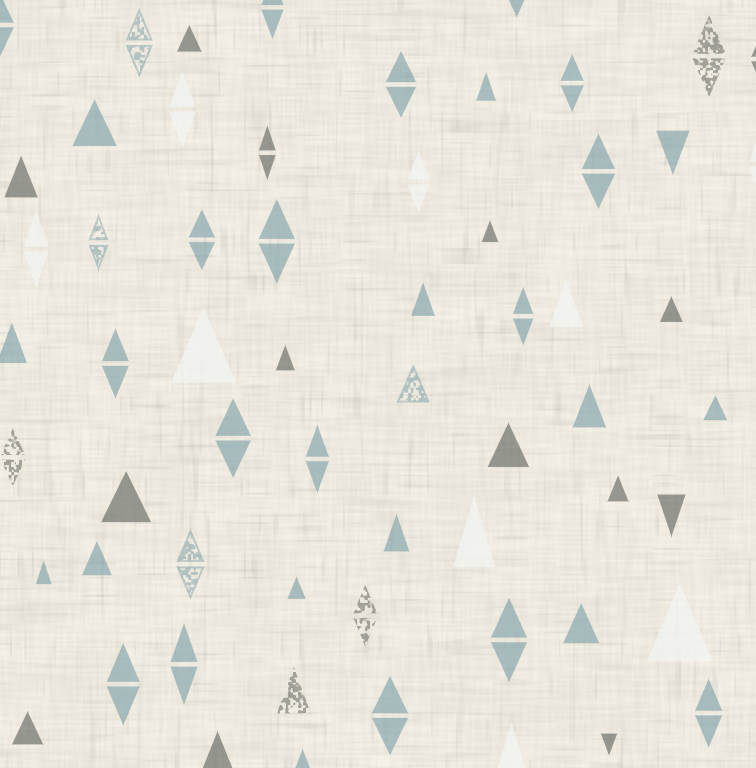
Reproduce this pattern procedurally as a Shadertoy shader.

```glsl
// Small scattered triangles and diamond pairs printed on woven linen.
#define CELL vec2(0.125, 0.143)   // space kept for one motif
#define PAIR_SHARE 0.34           // motifs made of two mirrored triangles
#define PAIR_GAP 0.006
#define WEAVE 1.0                 // strength of the linen threads
#define SPECKLE 300.0             // speckle grains per canvas height
#define LINEN vec3(0.932, 0.915, 0.875)
#define BLUE vec3(0.655, 0.735, 0.738)
#define GREY vec3(0.585, 0.587, 0.558)
#define WHITE vec3(0.945, 0.947, 0.930)

float hash(vec2 p) {
    vec3 q = fract(p.xyx * vec3(0.1031, 0.1030, 0.0973));
    q += dot(q, q.yzx + 33.33);
    return fract((q.x + q.y) * q.z);
}

float noise(vec2 p) {
    vec2 i = floor(p), f = fract(p);
    f = f * f * (3.0 - 2.0 * f);
    return mix(mix(hash(i), hash(i + vec2(1, 0)), f.x),
               mix(hash(i + vec2(0, 1)), hash(i + vec2(1, 1)), f.x), f.y);
}

// Upright isosceles triangle centred on its half height
float triangle(vec2 p, float halfWidth, float height) {
    vec2 fromApex = vec2(abs(p.x), p.y - 0.5 * height);
    float side = dot(fromApex, normalize(vec2(height, halfWidth)));
    return max(side, -0.5 * height - p.y);
}

// Brightness offset from crossing threads, mostly fine with sparse dark slubs
float linen(vec2 p) {
    float weft = noise(p * vec2(24.0, 330.0));
    float warp = noise(p * vec2(330.0, 30.0) + 71.0);
    float weftSlub = noise(p * vec2(15.0, 210.0) + 13.0);
    float warpSlub = noise(p * vec2(210.0, 19.0) + 37.0);
    float patches = noise(p * vec2(22.0, 34.0) + 5.0);
    float tone = 0.034 * (weft - 0.5) + 0.026 * (warp - 0.5);
    tone -= 0.042 * smoothstep(0.68, 1.0, weftSlub) * (0.4 + patches);
    tone -= 0.042 * smoothstep(0.70, 1.0, warpSlub) * (0.4 + patches);
    return tone + 0.016 * (patches - 0.5);
}

void mainImage(out vec4 fragColor, in vec2 fragCoord) {
    float pixel = 1.0 / iResolution.y;
    vec2 uv = fragCoord * pixel;
    float weave = WEAVE * linen(uv);
    vec3 color = LINEN + weave * vec3(1.0, 1.02, 1.06);

    // Columns slide by random amounts so that rows do not line up
    vec2 grid = uv / CELL + vec2(0.35, 0.0);
    grid.y += hash(vec2(floor(grid.x), 9.0));
    vec2 id = floor(grid);
    vec2 p = (fract(grid) - 0.5) * CELL;

    // Evenly spread choice of ink
    float pick = fract(dot(id, vec2(0.7549, 0.5698)) + 0.15 * hash(id + 3.0));
    bool white = pick > 0.87;
    bool speckled = pick > 0.70 && !white;
    bool pair = hash(id + 17.0) < PAIR_SHARE + (speckled ? 0.16 : 0.0);
    bool blueInk = pick < 0.50 || (speckled && hash(id + 29.0) < 0.45);

    // Size, then a position that keeps the motif inside its cell
    float height = pair ? mix(0.031, 0.052, hash(id + 41.0))
                        : mix(0.027, 0.068, hash(id + 41.0));
    if (white) height *= pair ? 1.18 : 1.7;
    float halfWidth = height * mix(0.33, 0.49, hash(id + 53.0));
    if (white) halfWidth *= 0.88;
    float halfHeight = pair ? height + 0.5 * PAIR_GAP : 0.5 * height;
    vec2 room = max(0.5 * CELL - vec2(halfWidth, halfHeight) - 0.004, 0.0);
    p -= room * (2.0 * vec2(hash(id + 61.0), hash(id + 73.0)) - 1.0);

    // Some pairs carry solid ink in their lower half
    if (pair && speckled && p.y < 0.0 && hash(id + 83.0) < 0.4) speckled = false;
    if (pair) p.y = abs(p.y) - 0.5 * (PAIR_GAP + height);
    else if (hash(id + 97.0) < 0.30) p.y = -p.y;

    float dist = triangle(p, halfWidth, height);
    float cover = 1.0 - smoothstep(-0.7 * pixel, 0.7 * pixel, dist);
    vec3 ink = white ? WHITE : blueInk ? BLUE : GREY;

    if (speckled) {
        float grains = smoothstep(0.36, 0.62, noise(uv * SPECKLE));
        float outline = 1.0 - smoothstep(0.0008, 0.0024, abs(dist + 0.001));
        if (!blueInk) outline = 0.0;
        cover *= max(0.85 * grains, 0.7 * outline);
    }
    ink += weave * (white ? 0.25 : 0.4);
    fragColor = vec4(mix(color, ink, cover), 1.0);
}
```
